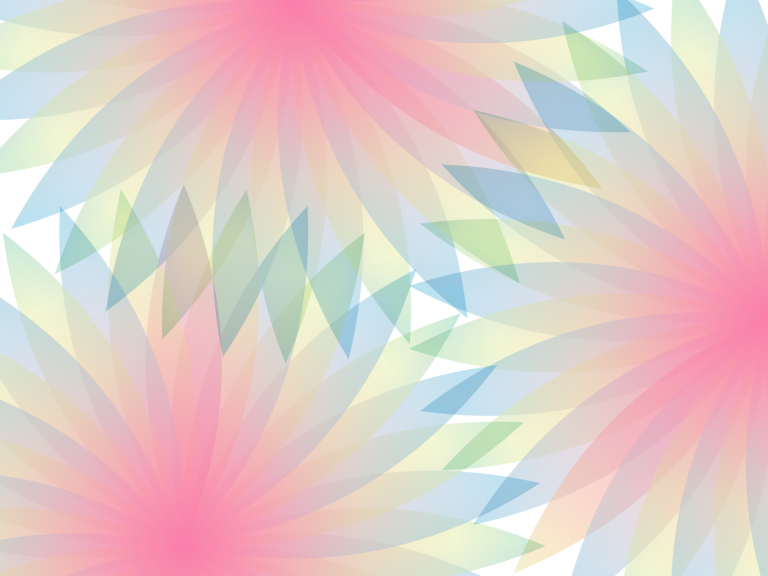
Reproduce this background procedurally as a WebGL 1 fragment shader.

```glsl
precision highp float;
// Three large pastel flowers made of translucent lens-shaped petals on white.
// Petals of a flower overlap in turn, each with a bluish rim on one side and
// a warm or cool ramp along its length; separate flowers tint each other.
uniform vec2 u_resolution;

#define PETALS 36.0
#define REACH 0.628
#define HALF_WIDTH 0.066
#define OPACITY 0.58
#define RIM_STRENGTH 0.5
#define BLUSH_WIDE 0.24
#define BLUSH_NARROW 0.34

const float TAU = 6.2831853;
const vec3 HEART_PINK = vec3(0.98, 0.48, 0.66);
const vec3 RIM_TEAL = vec3(0.61, 0.77, 0.83);

// Blend through five evenly spaced colours.
vec3 ramp(vec3 a, vec3 b, vec3 c, vec3 d, vec3 e, float t) {
  float s = clamp(t, 0.0, 1.0) * 4.0;
  vec3 col = mix(a, b, clamp(s, 0.0, 1.0));
  col = mix(col, c, clamp(s - 1.0, 0.0, 1.0));
  col = mix(col, d, clamp(s - 2.0, 0.0, 1.0));
  return mix(col, e, clamp(s - 3.0, 0.0, 1.0));
}

vec3 warmTint(float t) {
  return ramp(HEART_PINK, vec3(0.975, 0.65, 0.67), vec3(0.965, 0.85, 0.65),
              vec3(0.91, 0.94, 0.70), vec3(0.62, 0.86, 0.76), t);
}

vec3 coolTint(float t) {
  return ramp(HEART_PINK, vec3(0.95, 0.62, 0.73), vec3(0.86, 0.76, 0.80),
              vec3(0.69, 0.81, 0.89), vec3(0.50, 0.80, 0.91), t);
}

// Light left after passing the petals of one flower.
// firstAngle points along a cool petal; blushAngle along the pinkest one.
vec3 flower(vec2 p, vec2 centre, float firstAngle, float blushAngle) {
  vec2 d = p - centre;
  float stepAngle = TAU / PETALS;
  float start = radians(firstAngle);
  float nearest = floor((atan(d.y, d.x) - start) / stepAngle + 0.5);
  float soft = 0.75 / u_resolution.y;
  vec3 light = vec3(1.0);

  for (int j = -3; j <= 3; j++) {
    float index = nearest + float(j);
    float angle = start + index * stepAngle;
    vec2 axis = vec2(cos(angle), sin(angle));
    float t = dot(d, axis) / REACH;
    float across = dot(d, vec2(-axis.y, axis.x));
    float halfWidth = 4.0 * HALF_WIDTH * t * (1.0 - t);
    float cover = 1.0 - smoothstep(-soft, soft, abs(across) - halfWidth);

    // Pink reaches out near the blush direction, to the tip on one petal.
    float facing = max(cos(angle - radians(blushAngle)), 0.0);
    float wide = pow(facing, 14.0);
    float narrow = pow(facing, 120.0);
    float shade = t * (1.0 - BLUSH_WIDE * wide * (1.0 - t * t * t) - BLUSH_NARROW * narrow);
    float isWarm = step(0.5, mod(index, 2.0));
    vec3 tint = mix(coolTint(shade), warmTint(shade), isWarm);

    // Teal rim along the clockwise side, fading out at the heart.
    float side = across / max(halfWidth, 0.001);
    float rim = (1.0 - smoothstep(-1.0, 0.3, side)) * smoothstep(0.15, 0.55, t);
    tint = mix(tint, RIM_TEAL, RIM_STRENGTH * rim * (1.0 - 0.5 * isWarm) * (1.0 - 0.7 * wide));

    light = mix(light, tint, OPACITY * cover);
  }
  return light;
}

void main() {
  vec2 p = gl_FragCoord.xy / u_resolution.y;
  vec3 color = vec3(1.0);
  color *= flower(p, vec2(0.508, 0.997), -81.1, -31.1);  // top
  color *= flower(p, vec2(0.319, 0.052), 90.0, 90.0);    // lower left
  color *= flower(p, vec2(1.336, 0.449), 175.0, 225.0);  // right
  gl_FragColor = vec4(color, 1.0);
}
```
